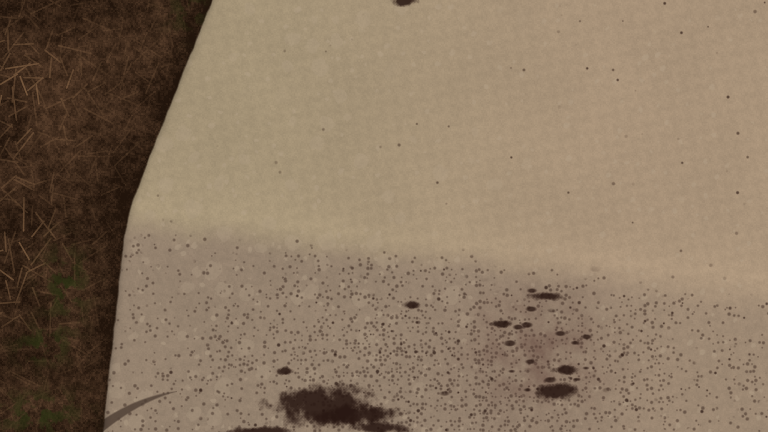
Reproduce this texture procedurally as a WebGL 2 fragment shader.

```glsl
#version 300 es
precision highp float;
// Weathered pale slab with stains and speckles, beside dry grassy soil.
uniform vec2 u_resolution;
out vec4 fragColor;

#define SLAB_WARM vec3(0.655, 0.568, 0.470)
#define SLAB_OLIVE vec3(0.635, 0.568, 0.458)
#define SLAB_GREY vec3(0.565, 0.490, 0.420)
#define STAIN vec3(0.150, 0.085, 0.065)
#define SOIL_DARK vec3(0.130, 0.080, 0.045)
#define SOIL_LIGHT vec3(0.325, 0.230, 0.160)
#define STRAW vec3(0.520, 0.390, 0.270)
#define GRASS vec3(0.160, 0.190, 0.070)
#define GRAIN 0.035
#define STAIN_COUNT 11

vec3 hash3(vec2 p) {
  vec3 q = fract(p.xyx * vec3(0.1031, 0.1030, 0.0973));
  q += dot(q, q.yxz + 33.33);
  return fract((q.xxy + q.yzz) * q.zyx);
}

// Layered, rotated sines, roughly -1 to 1.
float blotch(vec2 p) {
  float sum = 0.0, amp = 0.5;
  for (int i = 0; i < 5; i++) {
    p = mat2(0.8, 0.6, -0.6, 0.8) * p * 1.9 + 1.3;
    sum += amp * sin(p.x + 1.7 * sin(p.y));
    amp *= 0.6;
  }
  return sum;
}

// Scattered round spots, one candidate in each cell.
float spots(vec2 p, float scale, float density, float radius) {
  vec2 g = p * scale;
  float cover = 0.0, soft = scale / u_resolution.y;
  for (int j = -1; j <= 1; j++)
    for (int i = -1; i <= 1; i++) {
      vec2 id = floor(g) + vec2(i, j);
      vec3 h = hash3(id + scale);
      float r = radius * mix(0.35, 1.0, fract(h.x * 17.0 + h.y * 9.0));
      float disc = 1.0 - smoothstep(r - soft, r + soft, length(g - id - 0.15 - 0.7 * h.xy));
      cover = max(cover, disc * smoothstep(h.z, h.z + 0.06, density));
    }
  return cover;
}

// Randomly turned thin stalks.
float stalks(vec2 p, float scale) {
  vec2 g = p * scale;
  float cover = 0.0;
  for (int j = -1; j <= 1; j++)
    for (int i = -1; i <= 1; i++) {
      vec2 id = floor(g) + vec2(i, j);
      vec3 h = hash3(id + scale * 3.0);
      vec2 dir = vec2(cos(h.z * 6.283), sin(h.z * 6.283));
      vec2 q = g - id - h.xy;
      float d = length(q - dir * clamp(dot(q, dir), -0.65, 0.65)) / scale;
      cover = max(cover, (1.0 - smoothstep(0.0006, 0.0032, d)) * h.x);
    }
  return cover;
}

float glow(vec2 p, vec2 centre, vec2 size) {
  vec2 q = (p - centre) / size;
  return exp(-dot(q, q));
}

vec3 soil(vec2 p, float gap) {
  float grain = hash3(floor(p * 260.0)).x - 0.5;
  float tone = 0.42 + 0.26 * blotch(p * 9.0) + 0.25 * blotch(p * 55.0) + 0.35 * grain;
  tone += 0.35 * glow(p, vec2(0.21, 0.76), vec2(0.13, 0.09));
  tone -= 0.4 * exp(-gap / 0.035);
  vec3 col = mix(SOIL_DARK, SOIL_LIGHT, clamp(tone, 0.0, 1.15));
  float dry = 0.2 + 0.6 * glow(p, vec2(0.06, 0.79), vec2(0.12, 0.13))
    + 0.55 * glow(p, vec2(0.04, 0.42), vec2(0.10, 0.13));
  float straw = max(stalks(p, 17.0), stalks(p + 3.7, 29.0));
  col = mix(col, STRAW, straw * dry * smoothstep(0.0, 0.06, gap));
  float green = glow(p, vec2(0.09, 0.04), vec2(0.09, 0.05)) + glow(p, vec2(0.10, 0.20), vec2(0.06, 0.04))
    + glow(p, vec2(0.15, 0.34), vec2(0.05, 0.08)) + 0.6 * glow(p, vec2(0.44, 0.98), vec2(0.05, 0.06));
  return mix(col, GRASS, 0.75 * green * smoothstep(-0.3, 0.5, blotch(p * 38.0)));
}

vec3 slab(vec2 p, float inset) {
  // Broad colour, split by a soft sloping crease.
  float crease = 0.495 - 0.115 * (p.x - 0.3);
  float lower = 1.0 - smoothstep(-0.06, 0.03, p.y - crease + 0.012 * blotch(p * 9.0));
  float right = smoothstep(0.5, 1.5, p.x);
  vec3 col = mix(SLAB_OLIVE, SLAB_WARM, right);
  col = mix(col, SLAB_GREY, lower * mix(0.85, 0.5, smoothstep(1.1, 1.7, p.x)));
  col *= 1.0 + 0.04 * exp(-abs(p.y - crease - 0.03) / 0.04);
  col *= 1.0 + GRAIN * (0.5 * blotch(p * 6.0) + 0.7 * blotch(p * 70.0) + hash3(floor(p * 288.0)).y - 0.5);
  // Pale lichen marks, larger on the left.
  float pale = 0.6 * spots(p + 0.006 * blotch(p * 35.0), 17.0, 0.45 * (1.0 - right), 0.36);
  pale = max(pale, spots(p + 0.003 * blotch(p * 60.0), 36.0, 0.28, 0.24));
  col = mix(col, vec3(0.70, 0.625, 0.53), pale * 0.42);
  // Dark grit, densest below the crease.
  float patchy = glow(p, vec2(1.05, 0.15), vec2(0.48, 0.19));
  float grit = lower * (0.16 + 0.45 * patchy + 0.12 * blotch(p * 12.0));
  col = mix(col, STAIN, 0.42 * spots(p, 105.0, grit, 0.42));
  col = mix(col, STAIN, 0.7 * spots(p, 46.0, 0.025 + 0.03 * right + 0.22 * patchy, 0.18));
  // Reddish haze and drawn-out flecks.
  float haze = glow(p, vec2(1.24, 0.18), vec2(0.15, 0.13));
  col = mix(col, vec3(0.36, 0.25, 0.22), 0.4 * haze * (0.7 + 0.6 * blotch(p * 22.0)));
  col = mix(col, STAIN, 0.75 * spots(p * vec2(0.5, 1.0), 38.0, 0.45 * haze, 0.25));
  // Main stains: centre, then radii.
  vec4 stains[STAIN_COUNT] = vec4[](
    vec4(0.75, 0.06, 0.13, 0.05), vec4(0.82, 0.04, 0.10, 0.025), vec4(0.60, 0.0, 0.08, 0.012),
    vec4(0.88, 0.01, 0.08, 0.015), vec4(1.262, 0.315, 0.038, 0.011), vec4(1.29, 0.092, 0.05, 0.021),
    vec4(1.31, 0.143, 0.036, 0.011), vec4(0.938, 0.997, 0.032, 0.012), vec4(0.66, 0.141, 0.02, 0.009),
    vec4(0.95, 0.293, 0.02, 0.010), vec4(1.16, 0.25, 0.028, 0.009));
  float ragged = 0.3 * blotch(p * 36.0);
  for (int i = 0; i < STAIN_COUNT; i++) {
    float d = length((p - stains[i].xy) / stains[i].zw) + ragged;
    col = mix(col, STAIN, 0.85 * (1.0 - smoothstep(0.45, 1.15, d)));
  }
  // Tapered curved shadow near the lower corner.
  float t = clamp((p.x - 0.235) / 0.175, 0.0, 1.0);
  float arc = abs(p.y - 0.012 - 0.082 * (1.6 * t - 0.6 * t * t)) - 0.014 * (1.0 - t);
  col = mix(col, vec3(0.30, 0.24, 0.20), 0.8 * (1.0 - smoothstep(-0.003, 0.003, arc)) * step(p.x, 0.41));
  return col * (1.0 - 0.22 * exp(-inset / 0.006));
}

void main() {
  vec2 p = gl_FragCoord.xy / u_resolution.y;
  // Two straight runs of the slab border, blended at the bend.
  float a = 0.296 + 0.401 * (p.y - 0.514), b = 0.238 + 0.105 * p.y;
  float edge = 0.5 * (a + b + sqrt((a - b) * (a - b) + 0.0002));
  float inset = p.x - edge + 0.0015 * blotch(p * 25.0);
  float onSlab = smoothstep(-0.003, 0.003, inset);
  fragColor = vec4(mix(soil(p, max(-inset, 0.0)), slab(p, max(inset, 0.0)), onSlab), 1.0);
}
```
